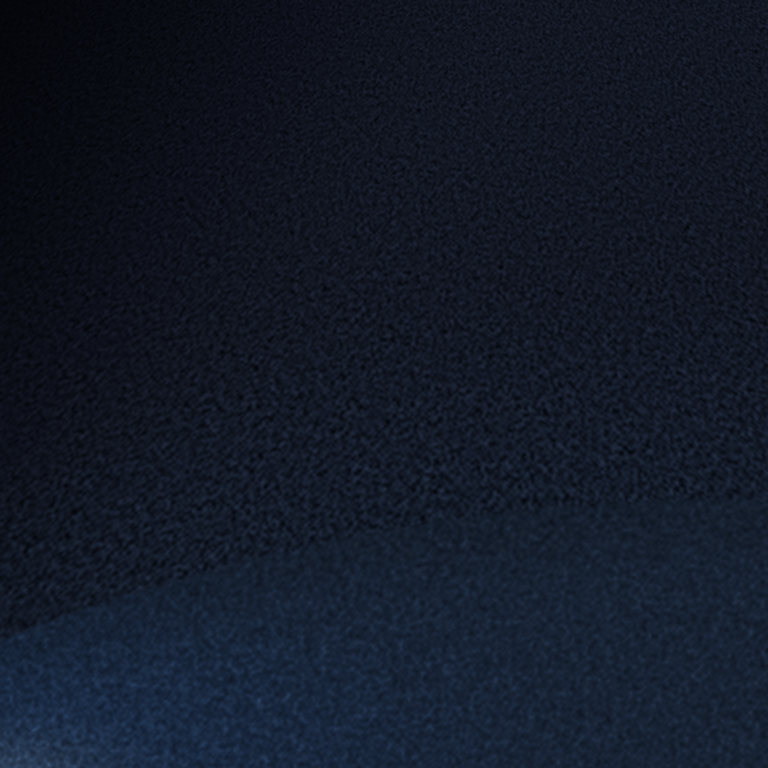
Reproduce this texture procedurally as a Shadertoy shader.

```glsl
// Dark navy woven cloth seen at a slant, with a smoother curved panel along the
// bottom. The weave is crossed gradient noise on a receding plane, lit by soft
// gradients: deep shade at the upper left and a blue sheen at the lower left.

const vec3 SHADE_COLOR   = vec3(0.012, 0.018, 0.037);
const vec3 CLOTH_FAR     = vec3(0.070, 0.088, 0.135);
const vec3 CLOTH_NEAR    = vec3(0.076, 0.106, 0.160);
const vec3 PANEL_COLOR   = vec3(0.088, 0.130, 0.194);
const vec3 SHEEN_COLOR   = vec3(0.010, 0.034, 0.070);
const vec3 CORNER_COLOR  = vec3(0.070, 0.076, 0.076);
const vec3 THREAD_TINT   = vec3(1.10, 1.00, 0.92);

const float EDGE_TOP     = 0.349;  // height of the panel's crest
const float EDGE_CREST_X = 0.95;
const float EDGE_BEND    = 0.202;
const float EDGE_SOFT    = 0.0045;
const float EDGE_FRAY    = 0.004;
const float HORIZON      = 1.8;    // vanishing height of the cloth plane
const float WEAVE_SCALE  = 190.0;
const float WEAVE_DEPTH  = 1.06;
const float PANEL_GRAIN  = 108.0;
const float PANEL_DEPTH  = 0.58;

// Integer hash of a lattice cell, in 0..1
float hash(vec2 cell) {
    uvec2 q = uvec2(ivec2(cell)) * uvec2(1597u, 3813u);
    uint n = (q.x ^ (q.y << 7)) * 277803u;
    n = (n ^ (n >> 15)) * 739397u;
    n = (n ^ (n >> 13)) * 668265u;
    return float((n ^ (n >> 16)) & 65535u) / 65535.0;
}

// Slope of one lattice corner along its random direction
float cornerSlope(vec2 cell, vec2 offset) {
    float angle = 6.2832 * hash(cell);
    return dot(vec2(cos(angle), sin(angle)), offset);
}

// Gradient noise, roughly -0.7..0.7
float noise(vec2 p) {
    vec2 i = floor(p), f = fract(p);
    vec2 blend = f * f * f * (f * (f * 6.0 - 15.0) + 10.0);
    vec2 X = vec2(1, 0), Y = vec2(0, 1);
    float low  = mix(cornerSlope(i, f), cornerSlope(i + X, f - X), blend.x);
    float high = mix(cornerSlope(i + Y, f - Y), cornerSlope(i + 1.0, f - 1.0), blend.x);
    return mix(low, high, blend.y);
}

// Short crossing threads, slightly more of them rising to the right
float weave(vec2 p) {
    vec2 diagonal = vec2(p.x + p.y, p.y - p.x) * 0.7071;
    float rising  = noise(diagonal * vec2(0.74, 1.26));
    float falling = noise(diagonal * vec2(1.28, 0.82) + 57.3);
    return 0.68 * rising + 0.55 * falling;
}

// Equal-angle projection: threads shrink toward the horizon
vec2 clothPlane(vec2 uv) {
    float distanceDown = HORIZON - uv.y;
    return vec2((uv.x - 0.5) / distanceDown, -log(distanceDown)) * WEAVE_SCALE;
}

float panelEdge(float x) {
    float fromCrest = x - EDGE_CREST_X;
    return EDGE_TOP - EDGE_BEND * fromCrest * fromCrest;
}

vec3 clothColor(vec2 uv, float above) {
    float light = smoothstep(-0.13, 0.74, uv.x + 0.65 * (1.0 - uv.y));
    vec3 base = mix(CLOTH_NEAR, CLOTH_FAR, smoothstep(0.0, 0.32, above));
    vec3 color = mix(SHADE_COLOR, base, light);

    // Threads stand out more close to the fold
    float relief = WEAVE_DEPTH * mix(1.05, 0.85, smoothstep(0.0, 0.6, above));
    vec2 plane = clothPlane(uv);
    float clumps = 1.0 + 0.6 * noise(plane * 0.3 + 11.0);
    float threads = weave(plane) * clumps + 0.16 * noise(plane * 0.5);
    return color * max(1.0 + relief * threads * THREAD_TINT, 0.25);
}

vec3 panelColor(vec2 uv, float below) {
    vec2 toSheen = (uv - vec2(0.06, 0.04)) / vec2(0.48, 0.17);
    vec2 toCorner = (uv - vec2(0.01, -0.01)) / vec2(0.13, 0.055);
    vec3 color = PANEL_COLOR * mix(0.90, 1.02, smoothstep(0.0, 0.12, below));
    color += SHEEN_COLOR * exp(-dot(toSheen, toSheen));
    color += CORNER_COLOR * exp(-dot(toCorner, toCorner));

    // Soft grain with a few brighter flecks
    vec2 p = uv * PANEL_GRAIN;
    float grain = 0.55 * noise(p) + 0.6 * weave(p * 1.35 + 31.0);
    grain += 0.22 * noise(p * 0.45 + 7.0);
    float flecks = max(grain, 0.0);
    grain += 0.8 * flecks * flecks;
    float patches = 0.06 * noise(uv * vec2(16.0, 22.0) + 4.0);
    return color * (1.0 + PANEL_DEPTH * grain * THREAD_TINT + patches);
}

void mainImage(out vec4 fragColor, in vec2 fragCoord) {
    vec2 uv = fragCoord / iResolution.xy;
    float above = uv.y - panelEdge(uv.x);
    vec3 cloth = clothColor(uv, max(above, 0.0));
    vec3 panel = panelColor(uv, max(-above, 0.0));

    // The threads fray the border a little
    float frayed = above + EDGE_FRAY * noise(uv * 90.0);
    float soft = max(EDGE_SOFT, 1.0 / iResolution.y);
    vec3 color = mix(panel, cloth, smoothstep(-soft, soft, frayed));
    fragColor = vec4(clamp(color, 0.0, 1.0), 1.0);
}
```
